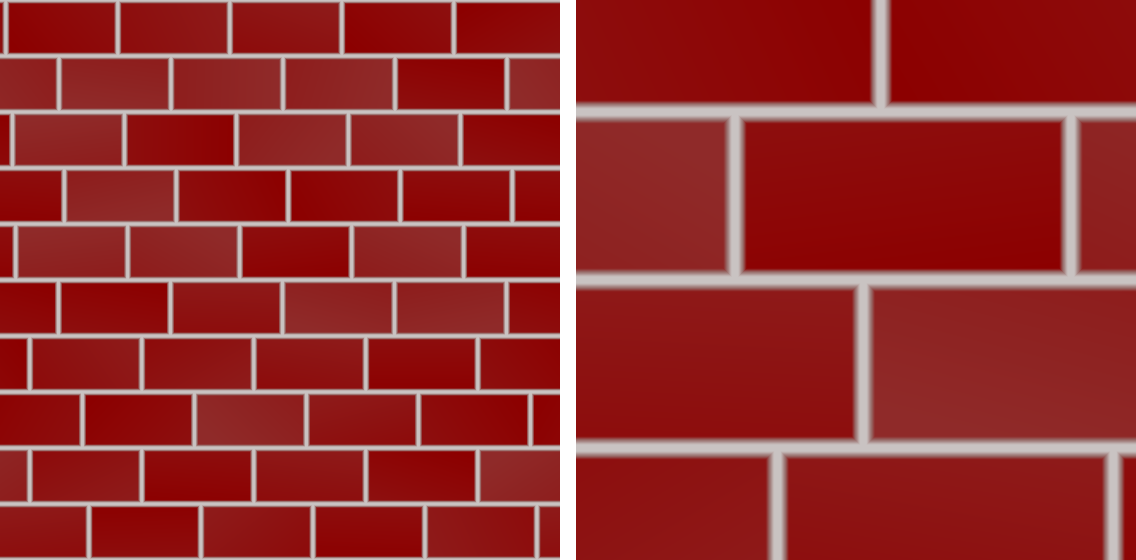
Left, the full canvas; right, a detail of the centre.
A three.js fragment shader for this pattern:

```glsl
// Red brick wall in running bond with drifting courses and pale grey mortar.
varying vec2 vUv;

const vec2 BRICKS = vec2(5.0, 10.0);
const vec3 MORTAR = vec3(0.79, 0.765, 0.76);
const vec3 JOINT_EDGE = vec3(0.59, 0.42, 0.41);
const vec3 DEEP_RED = vec3(0.55, 0.0, 0.0);
const vec3 DUSTY_RED = vec3(0.56, 0.165, 0.16);

float hash(vec2 p, float seed) {
  vec3 q = fract(vec3(p.xyx + seed) * vec3(0.1031, 0.1030, 0.0973));
  q += dot(q, q.yzx + 33.33);
  return fract((q.x + q.y) * q.z);
}

// Component of v at index i, or zero when i is out of range.
float pick(vec4 v, float i) {
  return dot(v, vec4(equal(vec4(0.0, 1.0, 2.0, 3.0), vec4(i))));
}

// Sideways shift of a course, in brick lengths, counted from the bottom.
float courseShift(float row) {
  return pick(vec4(0.794, 0.266, 0.736, 0.266), row)
       + pick(vec4(0.522, 0.140, 0.574, 0.111), row - 4.0)
       + pick(vec4(0.527, 0.052, 0.0, 0.0), row - 8.0);
}

// Distance to the nearest joint centre line, in canvas units.
float jointDistance(vec2 cell) {
  vec2 d = (0.5 - abs(cell - 0.5)) / BRICKS;
  return min(d.x, d.y);
}

// Each brick is deep, medium or dusty, with a soft gradient at its own angle.
vec3 brickColor(vec2 id, vec2 cell) {
  float kind = hash(id, 3.0);
  float tone = 0.17 + 0.28 * step(0.36, kind) + 0.41 * step(0.72, kind);
  float angle = 6.28318 * hash(id, 17.0);
  tone += 0.32 * dot(cell - 0.5, vec2(cos(angle), sin(angle)));
  return mix(DEEP_RED, DUSTY_RED, clamp(tone, 0.0, 1.0));
}

void main() {
  // Brick grid; columns wrap so bricks cut by the side edges stay whole.
  vec2 grid = vUv * BRICKS;
  float row = mod(floor(grid.y), BRICKS.y);
  grid.x -= courseShift(row);
  vec2 cell = fract(grid);
  vec2 id = vec2(mod(floor(grid.x), BRICKS.x), row);

  // Rounded mortar line that darkens into the brick.
  float d = jointDistance(cell);
  vec3 color = mix(MORTAR, JOINT_EDGE, smoothstep(0.0015, 0.0053, d));
  color = mix(color, brickColor(id, cell), smoothstep(0.0044, 0.0073, d));
  gl_FragColor = vec4(color, 1.0);
}
```
